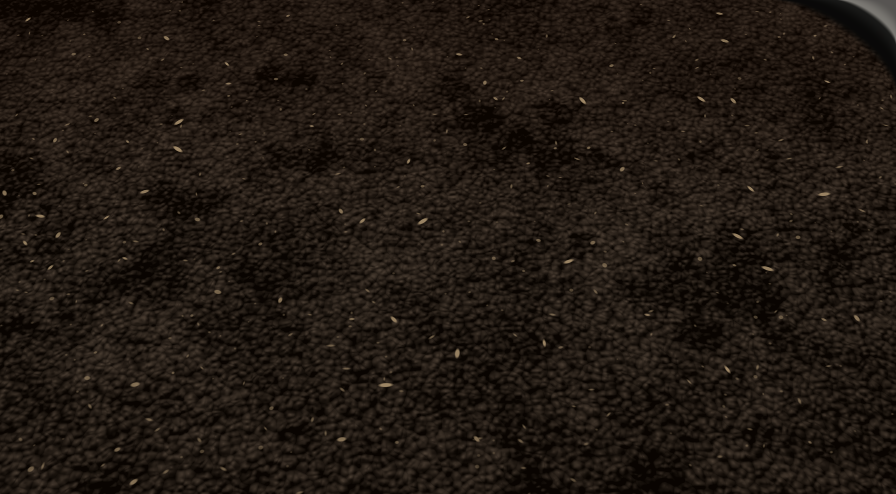
A WebGL 2 fragment shader for this texture:

```glsl
#version 300 es
precision highp float;

uniform vec2 u_resolution;
out vec4 outColor;

vec2 hash22(vec2 p) {
  vec3 a = fract(p.xyx * vec3(0.1031, 0.1030, 0.0973));
  a += dot(a, a.yzx + 33.33);
  return fract((a.xx + a.yz) * a.zy);
}

float valueNoise(vec2 p) {
  vec2 cell = floor(p);
  vec2 f = fract(p);
  f = f * f * (3.0 - 2.0 * f);
  float low = mix(hash22(cell).x, hash22(cell + vec2(1, 0)).x, f.x);
  float high = mix(hash22(cell + vec2(0, 1)).x, hash22(cell + vec2(1, 1)).x, f.x);
  return mix(low, high, f.y);
}

float fbm(vec2 p) {
  float sum = 0.0;
  float weight = 0.5;
  for (int i = 0; i < 4; i++) {
    sum += weight * valueNoise(p);
    p = mat2(1.6, 1.2, -1.2, 1.6) * p + 7.3;
    weight *= 0.5;
  }
  return sum / 0.9375;
}

// Height of rounded crumbs, centred near zero
float crumbHeight(vec2 p) {
  vec2 cell = floor(p);
  float nearest = 4.0;
  for (int y = -1; y <= 1; y++) {
    for (int x = -1; x <= 1; x++) {
      vec2 id = cell + vec2(x, y);
      vec2 toCentre = id + hash22(id) - p;
      nearest = min(nearest, dot(toCentre, toCentre));
    }
  }
  return 0.46 - sqrt(nearest);
}

// Ground coordinates: crumbs shrink and flatten with distance
vec2 groundPlane(vec2 p, float middle) {
  float depth = 1.0 + 0.45 * p.y;
  return vec2((p.x - middle) * depth, p.y * depth * 1.12) + 9.0;
}

float ellipseMask(vec2 p, vec2 centre, vec2 radius) {
  return 1.0 - smoothstep(0.3, 1.0, length((p - centre) / radius));
}

// Broken crescent of shadow around a low mound, plus scattered pits
float hollows(vec2 p, vec2 ground) {
  float ragged = fbm(ground * 11.0);
  vec2 fromMound = (p - vec2(0.90, 0.61)) / vec2(0.26, 0.155);
  float crescent = 1.0 - smoothstep(0.06, 0.34, abs(length(fromMound) - 1.0));
  crescent *= smoothstep(0.0, 0.3, fromMound.y) * smoothstep(0.40, 0.58, ragged);
  float side = ellipseMask(p, vec2(0.02, 0.56), vec2(0.17, 0.13));
  side *= smoothstep(0.3, 0.5, ragged);
  float pits = smoothstep(0.60, 0.76, fbm(ground * 7.0 + 31.0));
  return max(max(crescent, side), 0.75 * pits);
}

// Pale slivers, at most one in each grid cell
float flecks(vec2 p, float frequency, float share, float size, float pixel) {
  vec2 id = floor(p * frequency);
  vec2 pick = hash22(id + 57.0);
  vec2 offset = (fract(p * frequency) - 0.2 - 0.6 * hash22(id)) / frequency;
  float angle = 6.283 * pick.y;
  vec2 axis = vec2(cos(angle), sin(angle));
  vec2 local = vec2(dot(offset, axis), dot(offset, vec2(-axis.y, axis.x)));
  float variety = hash22(id + 91.0).x;
  local.x /= 1.0 + 1.8 * variety * variety;
  float radius = size * (0.6 + 0.6 * hash22(id + 13.0).y);
  float shape = 1.0 - smoothstep(radius - pixel, radius + pixel, length(local));
  return shape * step(pick.x, share) * (0.4 + 0.6 * variety);
}

// Smooth tray rim across the upper right corner
vec3 addTray(vec3 soil, vec2 corner, float pixel) {
  vec2 c = max(corner, 0.0);
  float d = 0.75 * c.x + c.y + 0.6 * sqrt(c.x * c.y);
  vec3 wall = mix(vec3(0.10, 0.10, 0.095), vec3(0.035, 0.033, 0.03), smoothstep(0.09, 0.15, d));
  vec3 lip = mix(vec3(0.34, 0.33, 0.32), vec3(0.48, 0.47, 0.45), smoothstep(0.03, 0.08, d));
  vec3 tray = mix(lip, wall, smoothstep(0.082 - pixel, 0.096 + pixel, d));
  return mix(tray, soil, smoothstep(0.165, 0.2, d));
}

void main() {
  float pixel = 1.0 / u_resolution.y;
  float aspect = u_resolution.x * pixel;
  vec2 p = gl_FragCoord.xy * pixel;
  vec2 ground = groundPlane(p, 0.5 * aspect);

  // Crumb relief lit from above
  vec2 warp = vec2(valueNoise(ground * 38.0), valueNoise(ground * 38.0 + 17.0)) - 0.5;
  vec2 grain = (ground + 0.012 * warp) * 54.0;
  float height = crumbHeight(grain);
  float slope = height - crumbHeight(grain + vec2(-0.12, 0.32));
  float dust = valueNoise(ground * 125.0) - 0.5;
  float focus = mix(1.1, 0.72, smoothstep(0.45, 1.0, p.y));
  float tone = focus * (2.3 * height + 2.0 * slope + 2.4 * dust);

  // Clods, broad patches and hollows
  tone += 2.2 * (fbm(ground * 20.0) - 0.5) + 1.8 * (fbm(ground * 3.5) - 0.5);
  tone += 0.5 * exp(-pow((p.y - 0.58) / 0.3, 2.0)) - 0.1;
  tone -= 1.7 * hollows(p, ground);

  float level = clamp(0.28 + 0.235 * tone, -0.1, 1.15);
  vec3 color = mix(vec3(0.055, 0.035, 0.018), vec3(0.26, 0.215, 0.175), level);
  color += vec3(0.008, -0.002, -0.004) * smoothstep(0.4, 1.0, p.y);

  // Mineral and straw flecks
  float pale = flecks(ground, 12.0, 0.20, 0.0048, pixel);
  float tiny = flecks(ground + 3.7, 31.0, 0.10, 0.0026, pixel);
  color = mix(color, vec3(0.62, 0.53, 0.40), max(pale, 0.65 * tiny));

  color = addTray(color, vec2(aspect, 1.0) - p, pixel);
  outColor = vec4(clamp(color, 0.0, 1.0), 1.0);
}
```
